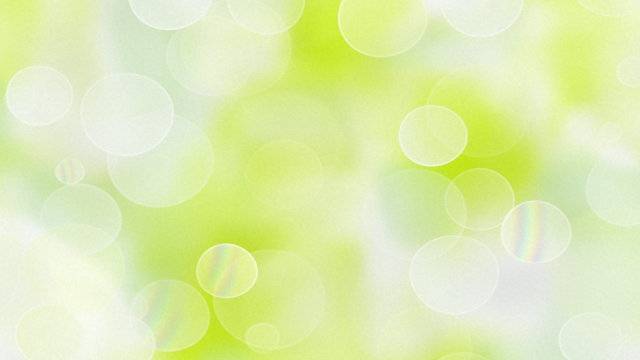
This background is drawn by a Shadertoy shader. Its source:

```glsl
const vec3 LIME = vec3(0.765, 0.9, 0.11);
const vec3 MIST = vec3(0.925, 0.938, 0.92);
const vec3 MINT = vec3(0.71, 0.86, 0.6);
const vec3 CREAM = vec3(0.93, 0.965, 0.68);
const vec3 PEARL = vec3(0.93, 0.95, 0.915);

vec3 hash3(vec2 p) {
    vec3 q = fract(p.xyx * vec3(0.1031, 0.1030, 0.0973));
    q += dot(q, q.yxz + 33.33);
    return fract((q.xxy + q.yzz) * q.zyx);
}

float noise(vec2 p) {
    vec2 cell = floor(p), f = fract(p);
    f = f * f * f * (f * (f * 6.0 - 15.0) + 10.0);
    float low = mix(hash3(cell).x, hash3(cell + vec2(1, 0)).x, f.x);
    float high = mix(hash3(cell + vec2(0, 1)).x, hash3(cell + vec2(1, 1)).x, f.x);
    return mix(low, high, f.y);
}

// Blurred foliage: lime in the middle, paler towards both sides
vec3 foliage(vec2 p, float middle) {
    float side = smoothstep(0.2, 0.8, abs(p.x - middle));
    vec2 bent = p + 0.12 * vec2(noise(p * 3.0 + 4.0), noise(p * 3.0 + 19.0));
    float blotch = 0.5 * noise(bent * 2.7 + 7.3) + 0.33 * noise(bent * 5.3 + 31.0)
                 + 0.17 * noise(bent * 10.0 + 63.0);
    float pale = smoothstep(0.0, 1.0, 0.5 + 0.28 * side + 1.5 * (blotch - 0.5));
    vec3 col = mix(LIME, MIST, pale);
    float cool = smoothstep(0.55, 0.9, noise(bent * 4.2 + 52.0));
    col = mix(col, MINT, 0.48 * cool);
    // Soft light and shade
    float light = noise(bent * 3.4 + 90.0) + 0.6 * noise(bent * 8.0 + 12.0) - 0.74;
    return col * (1.0 + 0.075 * light);
}

// Pastel bands, curved across a disc; q spans -1 to 1
vec3 rainbow(vec2 q, float turn) {
    float across = q.x * cos(turn) + q.y * sin(turn);
    float along = q.y * cos(turn) - q.x * sin(turn);
    float phase = 1.5 * (across + 0.15 * along * along);
    return vec3(0.89, 0.92, 0.83) + 0.06 * cos(6.2832 * (phase + vec3(0.0, 0.2, 0.5)));
}

// One layer of translucent discs on a jittered grid
vec3 addDiscs(vec3 col, vec2 p, float cell, vec2 sizes, float soft,
              float opacity, float rimLight, float share, float seed) {
    vec2 home = floor(p / cell);
    for (int j = -1; j <= 1; j++) {
        for (int i = -1; i <= 1; i++) {
            vec2 id = home + vec2(i, j);
            vec3 place = hash3(id + seed);
            vec3 look = hash3(id + seed + 57.0);
            if (place.z > share) continue;

            float radius = mix(sizes.x, sizes.y, look.x);
            vec2 q = (p - (id + 0.5 + 0.8 * (place.xy - 0.5)) * cell) / radius;
            q *= vec2(0.94, 1.06);
            float wobble = 0.012 * sin(3.0 * atan(q.y, q.x) + 6.2832 * look.y);
            float d = (length(q) - 1.0 + wobble) * radius;
            float inside = 1.0 - smoothstep(-soft, soft, d);

            // Uneven fill, sometimes crossed by bands
            float turn = 6.2832 * look.z;
            float slope = 0.75 + 0.25 * dot(q, vec2(cos(turn), sin(turn)));
            float alpha = opacity * mix(0.35, 1.0, look.y) * slope;
            vec3 fill = mix(CREAM, PEARL, smoothstep(0.25, 0.65, look.z));
            float banded = step(0.86, look.y) * step(0.08, rimLight);
            float band = banded * (1.0 - smoothstep(0.2, 0.7, abs(q.x + 0.2)));
            fill = mix(fill, rainbow(q, 1.2 * (look.x - 0.5)), band);
            col = mix(col, fill, inside * alpha);

            // Thin bright rim, strongest on one side
            float line = 1.0 - smoothstep(0.0, 0.003 + soft, abs(d + 0.003));
            float rim = rimLight * (0.4 + 0.6 * look.y) * slope;
            col = mix(col, vec3(0.97, 0.98, 0.94), line * rim);
        }
    }
    return col;
}

void mainImage(out vec4 fragColor, in vec2 fragCoord) {
    vec2 p = fragCoord / iResolution.y;
    float middle = 0.52 * iResolution.x / iResolution.y;
    vec3 col = foliage(p, middle);

    // Far haze, middle glow, then crisp near discs and glints
    col = addDiscs(col, p, 0.46, vec2(0.14, 0.22), 0.015, 0.34, 0.0, 0.65, 11.0);
    col = addDiscs(col, p, 0.31, vec2(0.10, 0.155), 0.003, 0.55, 0.22, 0.7, 83.0);
    col = addDiscs(col, p, 0.29, vec2(0.07, 0.125), 0.002, 0.9, 0.65, 0.5, 147.0);
    col = addDiscs(col, p, 0.23, vec2(0.02, 0.05), 0.003, 0.6, 0.3, 0.18, 211.0);

    // Faint fine grain
    col += 0.02 * (noise(p * 230.0) - 0.5);
    fragColor = vec4(clamp(col, 0.0, 1.0), 1.0);
}
```
